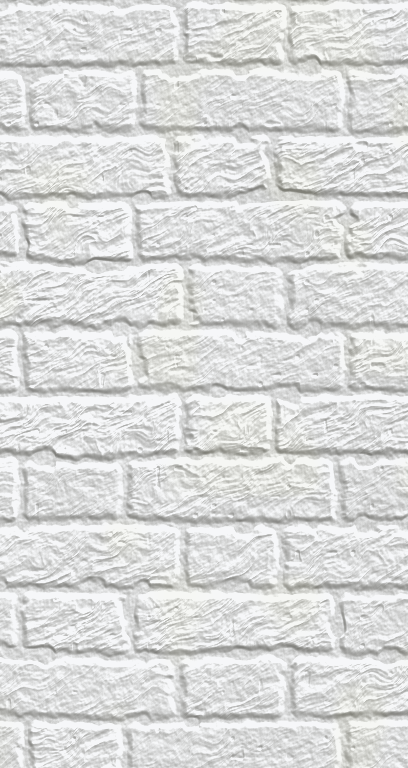
A Shadertoy shader for this texture:

```glsl
const float ROWS = 11.78;          // courses per canvas height
const float ROW_SHIFT = 0.03;
const float HEADER = 1.58;         // short brick length, in course heights
const float PERIOD = 4.80;         // short plus long brick
const float EVEN_START = 2.72;
const float ODD_START = 0.41;
const float JOINT_JITTER = 0.22;
const float SPLIT_CHANCE = 0.07;   // long bricks cut in two
const float HALF_GAP = 0.062;
const float CORNER = 0.09;
const float RISE = 0.075;          // brick height above the mortar
const float RELIEF = 0.27;
const float BASE_TONE = 0.872;
const vec2 TO_LIGHT = vec2(0.42, -0.91);   // y runs downward
const vec3 SHADOW = vec3(0.50, 0.50, 0.485);
const vec3 HIGHLIGHT = vec3(0.965, 0.97, 0.975);

float hash(vec2 p) {
    vec3 q = fract(p.xyx * vec3(0.1031, 0.1030, 0.0973));
    q += dot(q, q.yzx + 33.33);
    return fract((q.x + q.y) * q.z);
}

float noise(vec2 p) {
    vec2 i = floor(p), f = fract(p);
    f = f * f * (3.0 - 2.0 * f);
    return mix(mix(hash(i), hash(i + vec2(1, 0)), f.x),
               mix(hash(i + vec2(0, 1)), hash(i + vec2(1, 1)), f.x), f.y);
}

float fbm(vec2 p) {
    float sum = 0.0, amp = 0.5;
    for (int i = 0; i < 4; i++) {
        sum += amp * noise(p);
        p = mat2(1.6, 1.2, -1.2, 1.6) * p + 7.3;
        amp *= 0.53;
    }
    return sum;
}

// Horizontal place of the n-th upright joint in a course
float jointX(float row, float n) {
    float start = mod(row, 2.0) < 0.5 ? EVEN_START : ODD_START;
    return start + floor(n * 0.5) * PERIOD + mod(n, 2.0) * HEADER
         + JOINT_JITTER * (hash(vec2(n + 31.0, row + 17.0)) - 0.5);
}

// Signed distance to the brick edge, and a random value per brick
vec2 brick(vec2 p) {
    float row = floor(p.y);
    float start = mod(row, 2.0) < 0.5 ? EVEN_START : ODD_START;
    float first = 2.0 * floor((p.x - start) / PERIOD) - 1.0;
    float left = -1e3, right = 1e3, id = 0.0;
    for (int i = 0; i < 5; i++) {
        float n = first + float(i), x = jointX(row, n);
        if (x <= p.x) { left = x; id = n; }
        else right = min(right, x);
    }
    float seed = hash(vec2(id + 53.0, row + 71.0));
    if (right - left > 2.0 && seed < SPLIT_CHANCE) {
        float middle = 0.5 * (left + right);
        if (p.x < middle) right = middle;
        else left = middle;
    }
    vec2 halfSize = vec2(0.5 * (right - left), 0.5) - HALF_GAP - CORNER;
    vec2 q = abs(vec2(p.x - 0.5 * (left + right), p.y - row - 0.5)) - halfSize;
    float d = length(max(q, 0.0)) + min(max(q.x, q.y), 0.0) - CORNER;
    return vec2(d, hash(vec2(left * 9.0 + 40.0, row + 5.0)));
}

// Ragged outline: wavy courses, crumbled edges, broken corners
vec2 raggedBrick(vec2 p) {
    vec2 wave = vec2(noise(p * 1.3 + 4.0), noise(p * vec2(0.7, 1.3) + 19.0)) - 0.5;
    vec2 crumb = vec2(noise(p * 6.0 + 8.0), noise(p * 6.0 + 37.0)) - 0.5;
    vec2 b = brick(p + 0.10 * wave + 0.06 * crumb);
    b.x += 0.035 * (noise(p * 13.0) - 0.5);
    b.x += 0.09 * smoothstep(0.72, 0.9, noise(p * 2.7 + 61.0));
    return b;
}

// Thick paint over rough clay and mortar
float surface(vec2 p) {
    vec2 b = raggedBrick(p);
    float face = smoothstep(0.04, -0.07, b.x);
    vec2 bent = p + 0.25 * vec2(noise(p * 3.0), noise(p * 3.0 + 11.0));
    vec2 slant = vec2(bent.x + 0.35 * bent.y, bent.y + 0.38 * bent.x);
    float fold = 1.0 - abs(2.0 * fbm(slant * vec2(2.3, 5.0) + b.y * 23.0 * step(b.x, 0.04)) - 0.95);
    float folds = 0.10 * fold * fold * mix(0.35, 1.0, b.y);
    float grain = 0.055 * fbm(p * 8.0) + 0.012 * noise(p * 24.0);
    float pit = smoothstep(0.86, 0.97, noise(p * 7.0 + 90.0));
    return face * (RISE + folds - 0.035 * pit) + grain;
}

void mainImage(out vec4 fragColor, in vec2 fragCoord) {
    vec2 uv = fragCoord / iResolution.y;
    vec2 p = vec2(uv.x, 1.0 - uv.y) * ROWS - vec2(0.0, ROW_SHIFT);

    // Slope toward the light
    float stepSize = 0.032;
    float slope = (surface(p) - surface(p + TO_LIGHT * stepSize)) / stepSize;
    float tone = BASE_TONE + RELIEF * slope / (1.0 + 0.45 * abs(slope));

    // Joint shade, brick tone and broad staining
    vec2 b = raggedBrick(p);
    float inside = smoothstep(0.04, -0.04, b.x);
    tone -= 0.035 * (1.0 - inside);
    tone += 0.025 * (b.y - 0.5) * inside + 0.05 * (fbm(p * 0.8 + 3.0) - 0.47);

    float lit = clamp((tone - SHADOW.r) / (HIGHLIGHT.r - SHADOW.r), 0.0, 1.0);
    vec3 color = mix(SHADOW, HIGHLIGHT, lit);
    color.b -= 0.018 * smoothstep(0.6, 0.85, noise(p * 1.1 + 45.0));
    fragColor = vec4(color, 1.0);
}
```
